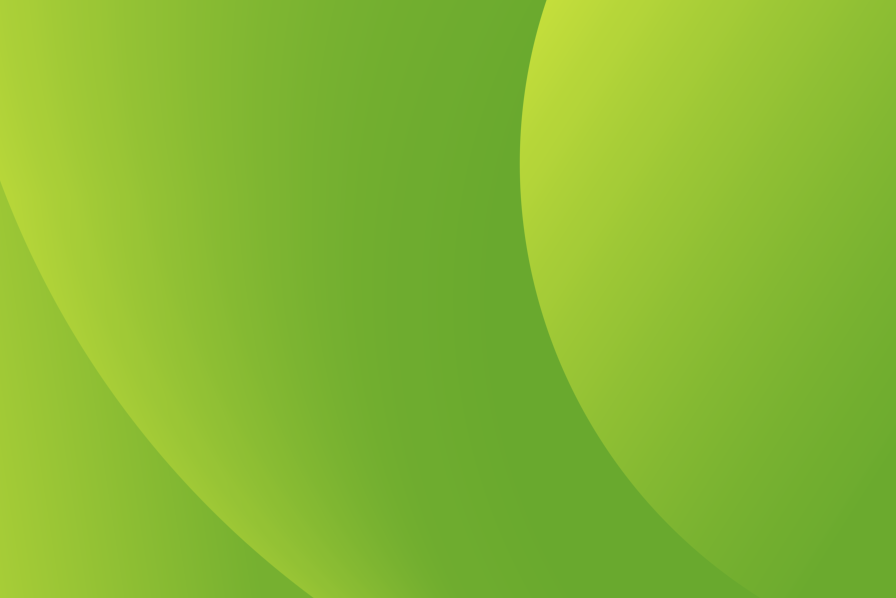
A WebGL 1 fragment shader for this background:

```glsl
precision highp float;

uniform vec2 u_resolution;

#define DARK_GREEN vec3(0.41, 0.662, 0.18)
#define LIME vec3(0.75, 0.86, 0.23)
#define LEFT_CENTER vec2(1.4355, 1.2305)
#define LEFT_RADIUS 1.531
#define CORE_CENTER vec2(1.77, 0.5)
#define CORE_RADIUS 1.125
#define RIGHT_CENTER vec2(1.7266, 0.7266)
#define RIGHT_RADIUS 0.8574
#define RIGHT_SLOPE vec2(0.844, -0.539)
#define RIPPLE 0.006

// Signed distance to a circle, negative inside
float circle(vec2 p, vec2 center, float radius) {
  return length(p - center) - radius;
}

float coverage(float dist) {
  float halfPixel = 0.75 / u_resolution.y;
  return 1.0 - smoothstep(-halfPixel, halfPixel, dist);
}

// Faint bands from layered sines
float ripple(float t) {
  return RIPPLE * (sin(t * 47.0) + 0.6 * sin(t * 83.0 + 1.3));
}

// Lower left corner, fading to the right
float cornerTone(vec2 p) {
  return max(0.72 - 1.3 * p.x - 0.2 * p.y, 0.15);
}

// Large disc: bright rim blending into the dark core
float leftTone(vec2 p, float rimDist) {
  float coreDist = circle(p, CORE_CENTER, CORE_RADIUS);
  float depth = max(-rimDist, 0.0);
  float t = depth / (depth + max(coreDist, 0.0) + 0.0001);
  float rim = min(0.45 + 0.55 * p.y, 0.82);
  float glow = rim * pow(max(1.0 - t, 0.0), 1.5);
  float core = 0.07 * smoothstep(-0.22, 0.0, coreDist)
             + 0.015 * smoothstep(-0.006, 0.006, coreDist);
  return glow + core + ripple(t) * (1.0 - t);
}

// Right disc: diagonal fade from the upper left
float rightTone(vec2 p) {
  float t = (dot(p, RIGHT_SLOPE) - 0.236) / 0.9;
  float fade = pow(clamp(1.0 - t, 0.0, 1.0), 1.3);
  float step_ = 0.02 * (1.0 - smoothstep(0.96, 0.98, t));
  return fade + step_ + 0.03 + ripple(t) * fade;
}

void main() {
  vec2 p = gl_FragCoord.xy / u_resolution.y;
  float leftDist = circle(p, LEFT_CENTER, LEFT_RADIUS);
  float rightDist = circle(p, RIGHT_CENTER, RIGHT_RADIUS);

  float tone = mix(cornerTone(p), leftTone(p, leftDist), coverage(leftDist));
  tone = mix(tone, rightTone(p), coverage(rightDist));

  gl_FragColor = vec4(mix(DARK_GREEN, LIME, tone), 1.0);
}
```
